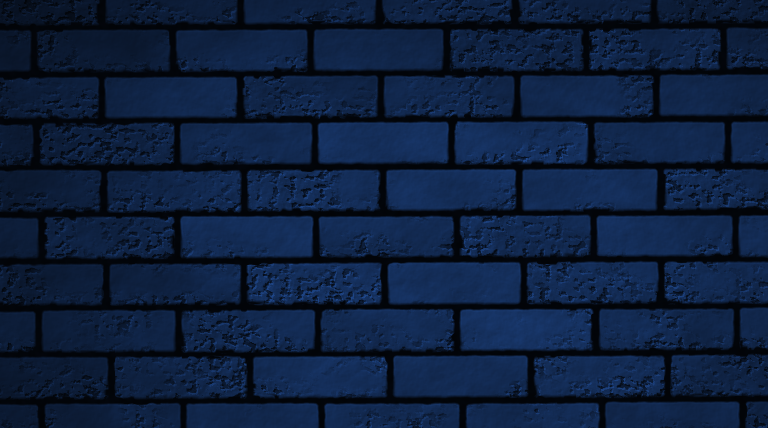
Write a WebGL 1 fragment shader that draws this texture.

```glsl
precision highp float;
// A dim navy brick wall in running bond: ten courses of worn bricks with
// dark recessed joints. Each brick is a rounded box with jittered edges;
// noise relief lit from the upper left gives the pitted, chipped faces.
uniform vec2 u_resolution;

float hash(vec2 p) {
  return fract(sin(dot(p, vec2(127.1, 311.7))) * 43758.5);
}

float noise(vec2 p) {
  vec2 i = floor(p), f = fract(p);
  f = f * f * (3.0 - 2.0 * f);
  return mix(mix(hash(i), hash(i + vec2(1.0, 0.0)), f.x),
             mix(hash(i + vec2(0.0, 1.0)), hash(i + 1.0), f.x), f.y);
}

float fbm(vec2 p) {
  float sum = 0.0, amp = 0.5;
  for (int i = 0; i < 4; i++) {
    sum += amp * noise(p);
    p = mat2(1.6, 1.2, -1.2, 1.6) * p + 7.3;
    amp *= 0.5;
  }
  return sum;
}

// Surface height: gentle undulation with pits where the clay is rough
float relief(vec2 p, float rough) {
  float grain = fbm(p * 62.0);
  float pits = smoothstep(0.46, 0.28, fbm(p * vec2(75.0, 95.0) + 31.0));
  return fbm(p * 20.0) * 0.5 + grain * (0.22 + 0.4 * rough) - pits * rough * 0.55;
}

float roundedBox(vec2 p, vec2 halfSize, float radius) {
  vec2 q = abs(p) - halfSize + radius;
  return length(max(q, 0.0)) + min(max(q.x, q.y), 0.0) - radius;
}

void main() {
  vec2 uv = gl_FragCoord.xy / u_resolution;
  vec2 p = uv * vec2(1.79, 1.0);
  float pixel = 1.0 / u_resolution.y;

  // Courses counted from the top, very slightly tilted
  float courseHeight = 0.1092;
  float level = (1.0 - uv.y + 0.006 * uv.x) / courseHeight + 0.40;
  float row = floor(level);
  float odd = mod(row, 2.0);

  // Bricks widen a little toward the bottom; alternate courses are shifted
  float pitch = 0.320 + 0.0007 * row;
  float shift = mix(0.241, 0.083, odd) + 0.0016 * row
              + 0.008 * (hash(vec2(row, 5.0)) - 0.5);
  float column = floor((p.x - shift) / pitch);
  vec2 id = vec2(column, row);
  float seed = hash(id + 40.0);

  // Brick edges, each nudged from its regular place
  float left = column * pitch + shift + 0.007 + 0.009 * (hash(id) - 0.5);
  float right = (column + 1.0) * pitch + shift - 0.007
              + 0.009 * (hash(id + vec2(1.0, 0.0)) - 0.5);
  float top = 0.0058 + 0.003 * (hash(id + 11.0) - 0.5);
  float bottom = courseHeight - 0.0058 + 0.003 * (hash(id + 23.0) - 0.5);
  float depth = (level - row) * courseHeight;
  vec2 local = vec2(p.x - 0.5 * (left + right), depth - 0.5 * (top + bottom));
  vec2 halfSize = 0.5 * vec2(right - left, bottom - top);

  // Roughness comes in patches, strongest along the lower edge
  vec2 clay = p + id * vec2(3.17, 1.73);
  float low = smoothstep(-0.01, 0.05, local.y);
  float rough = smoothstep(0.45, 0.85, fbm(clay * vec2(9.0, 14.0))
              + 0.42 * (seed - 0.5) + 0.20 * low + 0.06);

  // Ragged outline with small chips
  float dist = roundedBox(local, halfSize, 0.008);
  dist += 0.0045 * (fbm(clay * 45.0) - 0.47);
  dist += 0.006 * rough * smoothstep(0.5, 0.75, noise(clay * 65.0));
  float face = 1.0 - smoothstep(-0.0015 - pixel, 0.0005 + pixel, dist);

  // Slanted light across the relief, with darkened pits
  float height = relief(clay, rough);
  float slope = height - relief(clay + vec2(-0.0028, 0.0034), rough);
  float pit = smoothstep(0.43, 0.29, fbm(clay * vec2(75.0, 95.0) + 31.0)) * rough;
  float tone = 0.92 + 0.16 * hash(id + 71.0);
  tone *= 0.84 + 0.34 * fbm(clay * vec2(10.0, 15.0) + 9.0);
  tone *= clamp(1.0 + 1.15 * slope, 0.45, 1.45) * (1.0 - 0.42 * pit);

  // Soft bevel: faint bright rim above, shade below
  float rim = smoothstep(-0.007, -0.002, dist);
  tone *= 1.0 + rim * mix(0.13, -0.30, smoothstep(-0.02, 0.03, local.y));

  // Broad falloff toward the left side, top and bottom
  float light = mix(0.60, 1.0, smoothstep(-0.05, 0.42, uv.x));
  light *= 1.0 - 0.12 * smoothstep(0.8, 1.0, uv.x);
  light *= 1.0 - 0.30 * smoothstep(0.62, 1.02, uv.y);
  light *= 1.0 - 0.12 * smoothstep(0.25, 0.0, uv.y);

  vec3 brick = vec3(0.077, 0.176, 0.343) * tone * light;
  vec3 mortar = vec3(0.009, 0.018, 0.036) * (0.6 + 0.8 * fbm(p * 70.0));
  gl_FragColor = vec4(mix(mortar, brick, face), 1.0);
}
```
